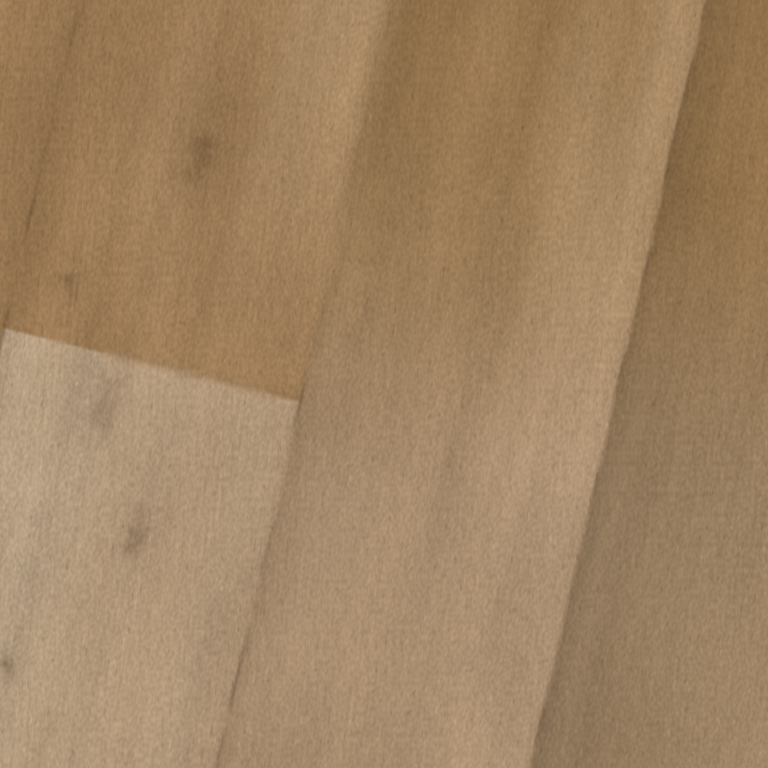
A Shadertoy shader for this texture:

```glsl
// Worn oak floor boards running up the canvas with a slight lean to the right.
// Each board gets its own soft colour ramp; stretched gradient noise adds streaks,
// grain and pores, and a short loop scatters smoky knots over the left boards.

vec2 gradientAt(vec2 cell) {
    float h = fract(sin(dot(cell, vec2(127.1, 311.7))) * 43758.55);
    return vec2(cos(6.2832 * h), sin(6.2832 * h));
}

float gradientNoise(vec2 p) {
    vec2 i = floor(p), f = p - i;
    vec2 u = f * f * f * (f * (f * 6.0 - 15.0) + 10.0);
    float a = dot(gradientAt(i), f);
    float b = dot(gradientAt(i + vec2(1, 0)), f - vec2(1, 0));
    float c = dot(gradientAt(i + vec2(0, 1)), f - vec2(0, 1));
    float d = dot(gradientAt(i + vec2(1, 1)), f - vec2(1, 1));
    return 1.4 * mix(mix(a, b, u.x), mix(c, d, u.x), u.y);
}

float softLine(float dist, float width) {
    return exp(-dist * dist / (width * width));
}

// Colour of the boards; board.x counts boards across, board.y runs along them.
vec3 boardColour(vec2 board, float height, float streak) {
    float across = board.x;
    vec3 honey = vec3(0.605, 0.475, 0.33), tan = vec3(0.65, 0.53, 0.39);
    vec3 umber = vec3(0.575, 0.45, 0.30), greige = vec3(0.655, 0.545, 0.43);
    vec3 pale = vec3(0.715, 0.625, 0.515), shade = vec3(0.595, 0.495, 0.38);

    float leftPos = clamp(across + 1.0 + 0.5 * streak, 0.0, 1.0);
    vec3 leftUpper = mix(honey, tan, smoothstep(0.1, 0.8, leftPos) * smoothstep(0.3, 1.0, height));
    vec3 leftLower = mix(pale, greige + 0.015, leftPos * 0.85);
    float jointBlur = mix(0.003, 0.012, smoothstep(0.25, 0.5, leftPos) * smoothstep(1.0, 0.6, leftPos));
    vec3 left = mix(leftLower, leftUpper, smoothstep(-jointBlur, jointBlur, board.y - 0.574));

    float midPos = across + 0.4 * streak;
    float dusk = smoothstep(0.35, 1.0, height) * (1.0 - smoothstep(0.4, 1.0, midPos));
    vec3 middle = mix(greige, tan, smoothstep(0.3, 0.75, height));
    middle = mix(middle, umber, dusk);
    middle *= 1.0 - 0.03 * softLine(across, 0.25);
    middle += 0.025 * softLine(across - 0.9, 0.2) * smoothstep(0.95, 0.5, height);

    vec3 right = mix(shade, umber, smoothstep(0.3, 0.8, height));
    right *= 1.03 - 0.12 * exp(-5.0 * max(across - 1.0, 0.0));

    // The middle seam blurs away toward the top.
    float seamBlur = mix(0.012, 0.06, smoothstep(0.4, 0.8, height));
    vec3 colour = mix(honey, left, smoothstep(-1.015, -0.985, across));
    colour = mix(colour, middle, smoothstep(-seamBlur, seamBlur, across));
    return mix(colour, right, smoothstep(0.988, 1.012, across));
}

// Smudged dark knots, uneven in size and depth, frayed by noise.
float knots(vec2 lean) {
    float dark = 0.0;
    vec2 fray = vec2(gradientNoise(lean * 45.0), gradientNoise(lean * 38.0 + 9.0));
    for (float i = 0.0; i < 5.0; i++) {
        float pick = fract(i * 0.618 + 0.18);
        vec2 centre = vec2(-0.06 + 0.21 * pick, 0.13 + 0.175 * i + 0.05 * pick);
        float size = mix(0.006, 0.020, fract(i * 0.37 + 0.2));
        vec2 q = (lean - centre) / vec2(size, size * 1.6) + 0.9 * fray;
        dark += mix(0.16, 0.05, size / 0.020) * exp(-dot(q, q));
        dark += 0.03 * exp(-dot(q, q) * 0.1);
    }
    return dark;
}

void mainImage(out vec4 fragColor, in vec2 fragCoord) {
    vec2 uv = fragCoord / iResolution.xy;

    // Leaning axes: x across the boards, y along them.
    vec2 lean = vec2(uv.x - 0.23 * uv.y, uv.y + 0.25 * uv.x);
    lean.x += 0.0015 * gradientNoise(vec2(lean.x * 2.0, lean.y * 14.0));
    vec2 board = vec2((lean.x - 0.282) / 0.408, lean.y);
    float id = floor(board.x);

    // Broad streaks and blotches flow on across the seams.
    float streak = gradientNoise(lean * vec2(11.0, 1.6));
    float ribbon = gradientNoise(lean * vec2(34.0, 2.8) + 4.0);
    float blotch = gradientNoise(lean * vec2(9.0, 6.0) + 17.0);
    vec3 colour = boardColour(board, uv.y, streak);
    float tone = 0.030 * streak + 0.022 * ribbon + 0.022 * blotch;

    // Fine grain, crisp speckle and short dark pores and light flecks.
    vec2 fibre = vec2(uv.x - 0.10 * uv.y, uv.y);
    float grain = gradientNoise(fibre * vec2(170.0, 26.0));
    float speckle = gradientNoise(fibre * vec2(250.0, 150.0) + 31.0);
    float mottle = gradientNoise(fibre * vec2(85.0, 70.0) + 47.0);
    float fleck = gradientNoise(fibre * vec2(190.0, 75.0) + 63.0);
    tone += 0.024 * grain + 0.044 * speckle + 0.014 * mottle;
    tone += 0.04 * smoothstep(0.45, 0.8, -fleck) - 0.05 * smoothstep(0.42, 0.8, fleck);

    // Knots belong to the boards left of the middle one.
    tone -= knots(lean) * (1.0 - smoothstep(-0.04, 0.0, board.x));

    // Long seams, broken into faint stretches, and the end joint of the left board.
    float seamId = round(board.x);
    float wear = smoothstep(-0.25, 0.6, gradientNoise(vec2(seamId * 3.3 + 0.4, lean.y * 13.0)));
    wear *= 1.0 - 0.7 * softLine(seamId, 0.5) * smoothstep(0.45, 0.6, uv.y);
    float seamDist = (board.x - seamId) * 0.408;
    tone -= 0.10 * wear * softLine(seamDist, 0.0028);
    tone -= 0.022 * softLine(seamDist - 0.003, 0.014);
    float onLeft = smoothstep(-1.0, -0.98, board.x) * (1.0 - smoothstep(-0.02, 0.0, board.x));
    float jointWear = smoothstep(-0.3, 0.5, gradientNoise(vec2(lean.x * 24.0, 5.5)));
    tone -= 0.04 * onLeft * jointWear * softLine(lean.y - 0.578, 0.004);

    // Darker wood also turns slightly warmer.
    colour *= 1.0 + tone * vec3(1.45, 1.55, 1.7);
    fragColor = vec4(clamp(colour, 0.0, 1.0), 1.0);
}
```
